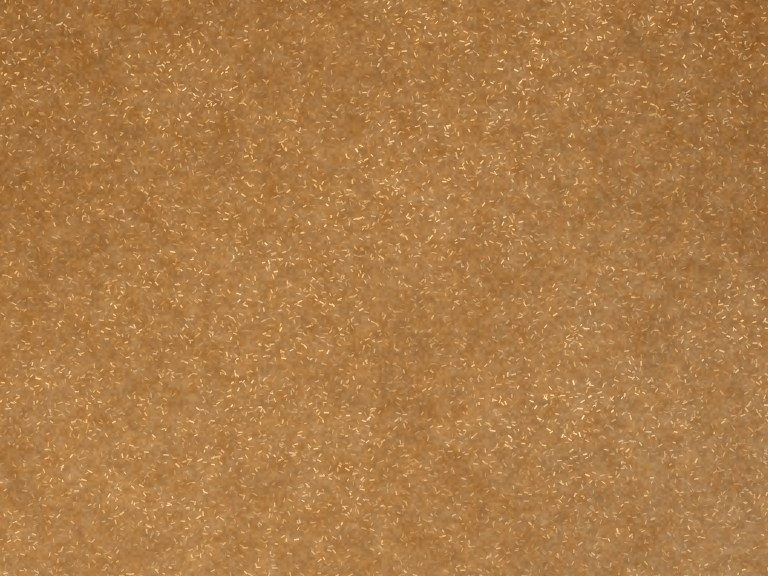
Reproduce this texture procedurally as a WebGL 2 fragment shader.

```glsl
#version 300 es
precision highp float;
// Golden brown pressed paper strewn with fine short glinting flakes under soft, uneven light.

uniform vec2 u_resolution;
out vec4 fragColor;

// Colours
const vec3 BASE_COLOR = vec3(0.652, 0.457, 0.250);
const vec3 TONE_AXIS = vec3(1.0, 1.03, 0.95);
const vec3 GLINT_COLOR = vec3(1.0, 1.01, 0.90);
const vec3 GREY_SHIFT = vec3(-0.004, 0.018, 0.042);
const vec3 HUE_SHIFT = vec3(0.010, -0.006, -0.022);

// Flakes, lengths in canvas heights
const int FLAKE_LAYERS = 3;
const float FLAKE_CELL = 0.0106;
const float FLAKE_HALF_LENGTH = 0.0031;
const float FLAKE_HALF_WIDTH = 0.0012;
const float FLAKE_RARITY = 6.0;
const float GLINT_STRENGTH = 0.29;

// Paper grain: frequency per canvas height, and strength
const float GRAIN_FREQ = 200.0;
const float GRAIN_GAIN = 0.075;
const float FIBRE_FREQ = 85.0;
const float FIBRE_GAIN = 0.055;
const float BLOTCH_FREQ = 30.0;
const float BLOTCH_GAIN = 0.040;
const float PATCH_FREQ = 7.0;
const float PATCH_GAIN = 0.022;

// Integer hash giving three values in 0..1
vec3 hash3(ivec3 cell) {
    uvec3 v = uvec3(cell) * 1664525u + 1013904223u;
    v.x += v.y * v.z; v.y += v.z * v.x; v.z += v.x * v.y;
    v ^= v >> 16u;
    v.x += v.y * v.z; v.y += v.z * v.x; v.z += v.x * v.y;
    return vec3(v >> 8u) / 16777216.0;
}

// Smooth value noise centred on zero
float noise(vec2 p, int seed) {
    ivec2 i = ivec2(floor(p));
    vec2 f = fract(p);
    f = f * f * (3.0 - 2.0 * f);
    float a = hash3(ivec3(i, seed)).x;
    float b = hash3(ivec3(i + ivec2(1, 0), seed)).x;
    float c = hash3(ivec3(i + ivec2(0, 1), seed)).x;
    float d = hash3(ivec3(i + ivec2(1, 1), seed)).x;
    return mix(mix(a, b, f.x), mix(c, d, f.x), f.y) - 0.5;
}

float capsuleDistance(vec2 p, vec2 halfAxis) {
    float t = clamp(dot(p, halfAxis) / dot(halfAxis, halfAxis), -1.0, 1.0);
    return length(p - halfAxis * t);
}

// Brightest flake over this point in one layer of jittered cells
float flakeLayer(vec2 p, int layer, float pixel) {
    vec2 q = p / FLAKE_CELL + float(layer) * vec2(0.37, 0.61);
    ivec2 home = ivec2(floor(q));
    float glint = 0.0;
    for (int y = -1; y <= 1; y++) {
        for (int x = -1; x <= 1; x++) {
            ivec2 cell = home + ivec2(x, y);
            vec3 place = hash3(ivec3(cell, layer + 20));
            vec3 shape = hash3(ivec3(cell, layer + 40));
            vec2 offset = (q - vec2(cell) - place.xy) * FLAKE_CELL;
            float angle = 3.14159 * place.z;
            vec2 direction = vec2(cos(angle), 0.8 * sin(angle));
            vec2 halfAxis = direction * FLAKE_HALF_LENGTH * mix(0.4, 1.2, shape.x);
            float halfWidth = FLAKE_HALF_WIDTH * mix(0.75, 1.25, shape.y);
            float edge = halfWidth - capsuleDistance(offset, halfAxis);
            float cover = clamp(edge / pixel + 0.5, 0.0, 1.0);
            glint = max(glint, cover * pow(shape.z, FLAKE_RARITY));
        }
    }
    return glint;
}

// Broad light: brighter towards the bottom, dim in the upper corners
float broadLight(vec2 uv) {
    float light = 0.035 * (0.5 - uv.y);
    light += 0.028 * exp(-5.0 * dot(uv - vec2(0.15, 0.05), uv - vec2(0.15, 0.05)));
    light += 0.020 * exp(-9.0 * dot(uv - vec2(0.50, 0.60), uv - vec2(0.50, 0.60)));
    light -= 0.050 * smoothstep(0.75, 1.05, uv.x) * smoothstep(0.25, 0.95, uv.y);
    light -= 0.022 * smoothstep(0.30, 0.0, uv.x) * smoothstep(0.40, 1.0, uv.y);
    return light;
}

void main() {
    vec2 uv = gl_FragCoord.xy / u_resolution;
    vec2 p = gl_FragCoord.xy / u_resolution.y;
    float pixel = 1.0 / u_resolution.y;

    // Paper body
    float blotch = noise(p * BLOTCH_FREQ, 3);
    float patchiness = noise(p * PATCH_FREQ, 4);
    float tone = broadLight(uv);
    tone += GRAIN_GAIN * noise(p * GRAIN_FREQ, 1);
    tone += FIBRE_GAIN * noise(p * FIBRE_FREQ * vec2(0.85, 1.1), 2);
    tone += BLOTCH_GAIN * blotch + PATCH_GAIN * patchiness;
    vec3 color = BASE_COLOR + TONE_AXIS * tone;

    // Greyer cast towards the lower right, and small shifts of hue
    float grey = smoothstep(0.45, 1.0, uv.x) * (1.0 - 0.6 * uv.y);
    color += GREY_SHIFT * grey + HUE_SHIFT * 2.0 * noise(p * FIBRE_FREQ * 0.7, 5);

    // Glinting flakes, denser in some patches
    float glint = 0.0;
    for (int layer = 0; layer < FLAKE_LAYERS; layer++)
        glint = max(glint, flakeLayer(p, layer, pixel));
    float gain = GLINT_STRENGTH * (1.0 + 0.7 * patchiness + 0.5 * blotch);
    color += GLINT_COLOR * glint * gain;

    fragColor = vec4(clamp(color, 0.0, 1.0), 1.0);
}
```
